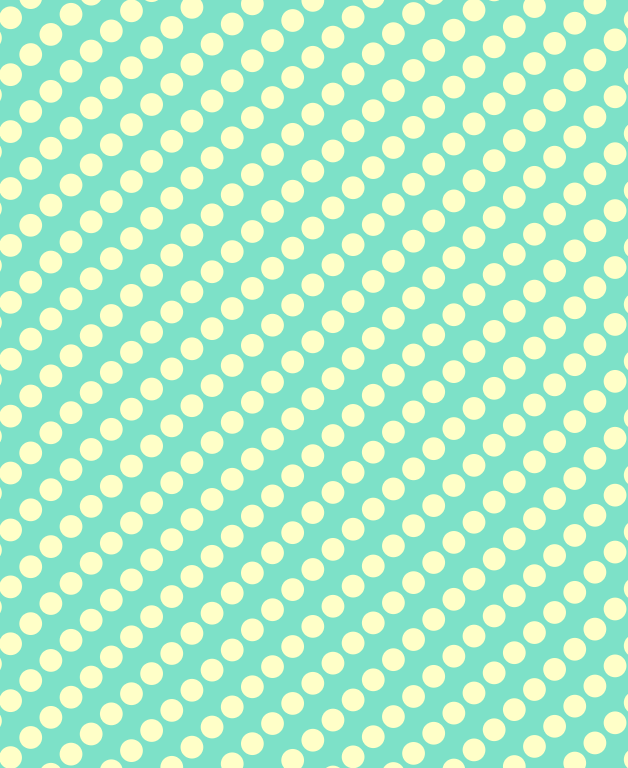
Reproduce this pattern procedurally as a WebGL 2 fragment shader.

```glsl
#version 300 es
precision highp float;
// Cream polka dots strung along 45 degree diagonals on a flat mint ground.
// The dots sit on a sheared lattice: evenly spaced columns, each one raised
// by a fixed step. The nearest dot is found by folding and a signed distance.

uniform vec2 u_resolution;
out vec4 fragColor;

// Lengths are fractions of the canvas height.
const float COLUMN_STEP = 0.026236;          // horizontal gap between columns
const float COLUMN_RISE = 0.026211;          // climb from one column to the next
const float DOT_PERIOD  = 0.074102;          // vertical gap within a column
const float DOT_RADIUS  = 0.014790;
const vec2  FIRST_DOT   = vec2(0.01377, 0.01354);

const vec3 MINT  = vec3(0.490, 0.882, 0.784);
const vec3 CREAM = vec3(1.000, 1.000, 0.784);

// Signed distance to the nearest dot of the lattice.
float dotsDistance(vec2 p) {
    p -= FIRST_DOT;
    float nearestColumn = round(p.x / COLUMN_STEP);
    float nearest = 1e3;
    // Dots are wider than a column, so the neighbours count too.
    for (int i = -1; i <= 1; i++) {
        float column = nearestColumn + float(i);
        vec2 offset = p - column * vec2(COLUMN_STEP, COLUMN_RISE);
        offset.y -= DOT_PERIOD * round(offset.y / DOT_PERIOD);
        nearest = min(nearest, length(offset));
    }
    return nearest - DOT_RADIUS;
}

void main() {
    float pixel = 1.0 / u_resolution.y;
    float d = dotsDistance(gl_FragCoord.xy * pixel);

    // One pixel of edge smoothing.
    float coverage = clamp(0.5 - d / pixel, 0.0, 1.0);
    fragColor = vec4(mix(MINT, CREAM, coverage), 1.0);
}
```
